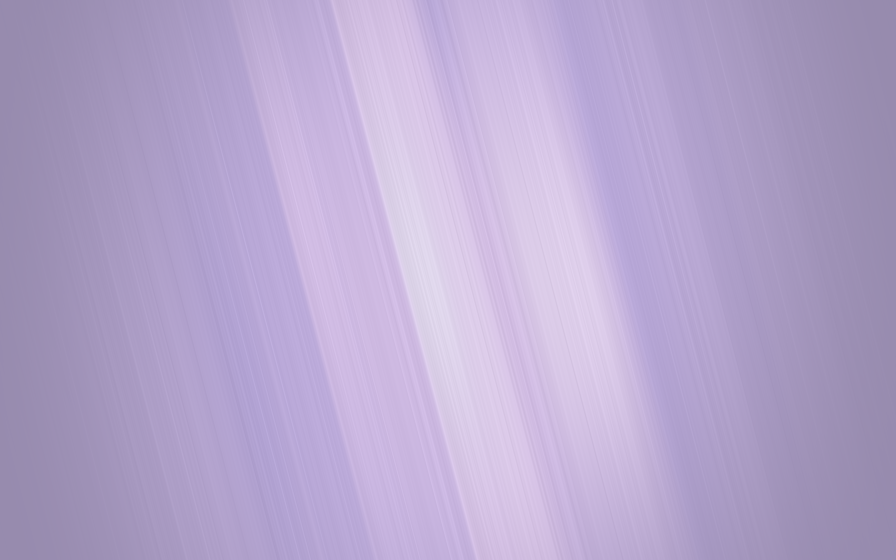
Write a Shadertoy shader that draws this background.

```glsl
// Soft lilac light streaks, slanted and finely brushed, fading to a grey violet rim.

const vec3 LILAC = vec3(0.755, 0.685, 0.865);
const vec3 BLUE = vec3(0.680, 0.625, 0.835);
const vec3 PINK = vec3(0.838, 0.752, 0.896);
const vec3 PALE = vec3(0.868, 0.810, 0.915);
const vec3 WHITE = vec3(0.878, 0.850, 0.925);
const vec3 RIM = vec3(0.580, 0.535, 0.670);
const float SLANT = 0.26;

float hash(float n) {
    return fract(sin(n * 127.1 + 3.7) * 4375.85);
}

// One-dimensional gradient noise, about -0.5 to 0.5
float gradientNoise(float x) {
    float cell = floor(x);
    float f = x - cell;
    float a = (hash(cell) * 2.0 - 1.0) * f;
    float b = (hash(cell + 1.0) * 2.0 - 1.0) * (f - 1.0);
    return mix(a, b, f * f * f * (f * (f * 6.0 - 15.0) + 10.0));
}

// Strip between two edges, each with its own softness
float strip(float s, float left, float right, float softLeft, float softRight) {
    return smoothstep(left - softLeft, left + softLeft, s)
         * (1.0 - smoothstep(right - softRight, right + softRight, s));
}

// Fade along the length of a streak
float fade(float y, float centre, float spread) {
    float d = (y - centre) / spread;
    return exp(-d * d);
}

// Broad coloured bands; s runs across the streaks, y along them
vec3 bands(float s, float y) {
    vec3 col = LILAC;
    col = mix(col, BLUE, 0.75 * strip(s, -0.45, -0.37, 0.09, 0.05) * fade(y, -0.2, 0.5));
    col = mix(col, BLUE, 0.20 * strip(s, -0.35, -0.265, 0.005, 0.005));
    col = mix(col, PINK, 0.70 * strip(s, -0.26, -0.19, 0.006, 0.015) * fade(y, 0.05, 0.5));
    col = mix(col, PINK, 0.65 * strip(s, -0.19, -0.08, 0.015, 0.005) * fade(y, -0.05, 0.45));
    // Central light with its crisp left edge
    col = mix(col, PINK, 0.90 * strip(s, -0.08, 0.10, 0.006, 0.06));
    col = mix(col, WHITE, 0.90 * strip(s, -0.078, 0.01, 0.010, 0.04) * fade(y, 0.0, 0.33));
    col = mix(col, PALE, 0.75 * strip(s, 0.0, 0.07, 0.02, 0.03) * fade(y, -0.05, 0.4));
    // Cool valley at the top that warms towards the middle
    col = mix(col, BLUE, 0.70 * strip(s, 0.075, 0.125, 0.04, 0.03) * smoothstep(0.12, 0.55, y));
    col = mix(col, PINK, 0.70 * strip(s, 0.07, 0.13, 0.03, 0.03) * fade(y, 0.0, 0.3));
    // Wide pale veil
    col = mix(col, PINK, 0.70 * strip(s, 0.12, 0.29, 0.03, 0.03) * fade(y, 0.0, 0.5));
    col = mix(col, PALE, 0.90 * strip(s, 0.125, 0.28, 0.04, 0.04) * fade(y, 0.0, 0.34));
    // Cool right flank
    col = mix(col, BLUE, 0.38 * strip(s, 0.315, 0.39, 0.008, 0.06));
    col = mix(col, BLUE, 0.20 * strip(s, 0.49, 0.55, 0.05, 0.01));
    return col;
}

// Flat slats of random tone with crisp, pixel-smoothed joints
float slats(float s, float density, float pixel) {
    float x = s * density;
    float cell = floor(x);
    float joint = smoothstep(1.0 - 1.5 * density * pixel, 1.0, x - cell);
    return mix(hash(cell + 17.0), hash(cell + 18.0), joint) - 0.5;
}

// Brushed grain: octaves fade out when finer than the pixel
float brushed(float s, float pixel) {
    float sum = 0.0;
    float frequency = 40.0;
    float weight = 0.020;
    for (int i = 0; i < 4; i++) {
        float visible = 1.0 - smoothstep(0.8, 1.6, frequency * pixel);
        sum += weight * visible * gradientNoise(s * frequency + float(i) * 31.3);
        frequency *= 1.9;
        weight *= 1.2;
    }
    float patches = smoothstep(-0.2, 0.25, gradientNoise(s * 9.0 + 5.0));
    return sum * mix(0.5, 1.4, patches);
}

// Scattered hairlines, pale or dark, running most of the height
float hairlines(float s, float y, float pixel) {
    float sum = 0.0;
    for (int i = 0; i < 44; i++) {
        float id = float(i);
        float centre = mix(-0.85, 0.85, (id + hash(id + 7.0)) / 44.0);
        float width = max(0.0022, pixel);
        float line = 1.0 - smoothstep(0.0, width, abs(s - centre));
        float tone = hash(id + 41.0) < 0.65 ? 1.0 : -0.9;
        sum += line * tone * fade(y, hash(id + 83.0) - 0.5, 0.7);
    }
    return 0.026 * sum;
}

void mainImage(out vec4 fragColor, in vec2 fragCoord) {
    vec2 p = (fragCoord - 0.5 * iResolution.xy) / iResolution.y;
    float pixel = 1.0 / iResolution.y;
    float s = p.x + SLANT * p.y;

    vec3 col = bands(s, p.y);
    col += 0.014 * slats(s, 27.0, pixel) + 0.012 * slats(s + 0.31, 61.0, pixel);
    col += brushed(s, pixel) + hairlines(s, p.y, pixel);

    // Oval vignette
    float radius = length(p * vec2(1.0, 0.68));
    col = mix(col, RIM, 0.94 * smoothstep(0.24, 0.86, radius));

    fragColor = vec4(clamp(col, 0.0, 1.0), 1.0);
}
```
